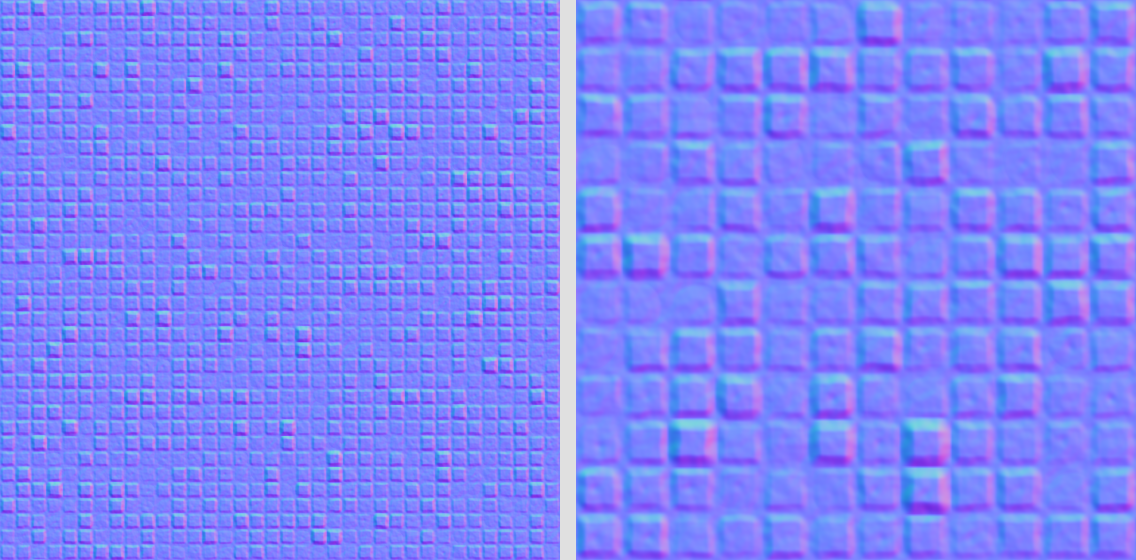
Left: the whole. Right: its middle third, enlarged.
This texture map is drawn by a WebGL 1 fragment shader. Its source:

```glsl
precision highp float;
// Tangent-space normal map of a square mosaic, 36 by 36 small cushioned tiles.
// A height field (random tile levels, overlapping rounded edges, dimples and
// gradient-noise grain) is differentiated numerically and packed into RGB.

uniform vec2 u_resolution;

const float TILES = 36.0;            // repeats across and down
const float LEVEL_LOW = 0.018;       // heights, in tile widths
const float LEVEL_HIGH = 0.100;
const float RAISED_EXTRA = 0.100;    // added to the few proud tiles
const float RAISED_START = 0.74;     // random value above which a tile is proud
const float EDGE_NARROW = 0.16;      // bevel width of the lowest tiles
const float EDGE_WIDE = 0.36;        // bevel width of the proudest tiles
const float REACH_LOW = -0.005;      // how far a tile spreads past its cell
const float REACH_HIGH = 0.090;
const float EDGE_WOBBLE = 0.030;
const float DOME = 0.075;            // gentle curvature of each tile top
const float TILT = 0.045;            // random slope of each tile top
const float DIMPLE_SHARE = 0.30;
const float DIMPLE_DEPTH = 0.018;
const float DIMPLE_RADIUS = 0.11;
const float COARSE_FREQ = 3.0;       // noise cells per tile
const float COARSE_GRAIN = 0.022;
const float FINE_FREQ = 6.0;
const float FINE_GRAIN = 0.005;
const float SAMPLE_STEP = 0.035;     // derivative step, in tile widths
const vec2 LEAN = vec2(-0.020, 0.030);

vec2 hash2(vec2 p) {
  vec3 q = fract(vec3(p.xyx) * vec3(0.1031, 0.1030, 0.0973));
  q += dot(q, q.yzx + 33.33);
  return fract((q.xx + q.yz) * q.zy);
}

// Gradient at a lattice point, wrapped so the map tiles seamlessly.
vec2 latticeGradient(vec2 cell, float period) {
  float angle = 6.28318 * hash2(mod(cell, period) + 17.0).x;
  return vec2(cos(angle), sin(angle));
}

float gradientNoise(vec2 p, float period) {
  vec2 i = floor(p);
  vec2 f = p - i;
  vec2 u = f * f * f * (f * (f * 6.0 - 15.0) + 10.0);
  vec2 e = vec2(1.0, 0.0);
  float a = dot(latticeGradient(i, period), f);
  float b = dot(latticeGradient(i + e.xy, period), f - e.xy);
  float c = dot(latticeGradient(i + e.yx, period), f - e.yx);
  float d = dot(latticeGradient(i + e.xx, period), f - e.xx);
  return mix(mix(a, b, u.x), mix(c, d, u.x), u.y);
}

// Height of one cushion; q is measured from the tile centre.
float tileHeight(vec2 q, vec2 id, float wobble) {
  vec2 levelRnd = hash2(id + 3.0);
  vec2 dimpleRnd = hash2(id + 71.0);
  vec2 tiltRnd = hash2(id + 139.0) - 0.5;

  float proud = smoothstep(RAISED_START, 1.0, levelRnd.y);
  float level = mix(LEVEL_LOW, LEVEL_HIGH, levelRnd.x) + RAISED_EXTRA * proud;
  float relief = level / (LEVEL_HIGH + RAISED_EXTRA);
  float bevel = mix(EDGE_NARROW, EDGE_WIDE, relief);
  float reach = mix(REACH_LOW, REACH_HIGH, relief * relief);

  vec2 inset = 0.5 + reach - abs(q) + wobble;
  vec2 rise = smoothstep(vec2(0.0), vec2(bevel), inset);
  float body = rise.x * rise.y;

  vec2 offset = q - 0.2 * tiltRnd;
  float hasDimple = step(dimpleRnd.x, DIMPLE_SHARE);
  float dimple = exp(-dot(offset, offset) / (DIMPLE_RADIUS * DIMPLE_RADIUS));
  float top = level + 2.0 * TILT * dot(tiltRnd, q) - DOME * dot(q, q);
  return body * (max(top, 0.0) - DIMPLE_DEPTH * hasDimple * dimple);
}

float surfaceHeight(vec2 p) {
  float coarse = gradientNoise(p * COARSE_FREQ, TILES * COARSE_FREQ);
  float fine = gradientNoise(p * FINE_FREQ, TILES * FINE_FREQ);

  // The four nearest tiles overlap; the highest one shows.
  vec2 corner = floor(p - 0.5);
  float tile = -1.0;
  for (int j = 0; j < 2; j++) {
    for (int i = 0; i < 2; i++) {
      vec2 cell = corner + vec2(float(i), float(j));
      tile = max(tile, tileHeight(p - cell - 0.5, mod(cell, TILES), EDGE_WOBBLE * coarse));
    }
  }
  return tile + COARSE_GRAIN * coarse + FINE_GRAIN * fine;
}

void main() {
  vec2 p = gl_FragCoord.xy / u_resolution * TILES;

  // Central differences over at least one pixel keep the edges smooth.
  float pixel = TILES / min(u_resolution.x, u_resolution.y);
  float stepSize = max(SAMPLE_STEP, 0.5 * pixel);
  vec2 e = vec2(stepSize, 0.0);
  vec2 slope = vec2(surfaceHeight(p + e.xy) - surfaceHeight(p - e.xy),
                    surfaceHeight(p + e.yx) - surfaceHeight(p - e.yx)) / (2.0 * stepSize);

  vec3 normal = normalize(vec3(LEAN - slope, 1.0));
  gl_FragColor = vec4(0.5 + 0.5 * normal, 1.0);
}
```
